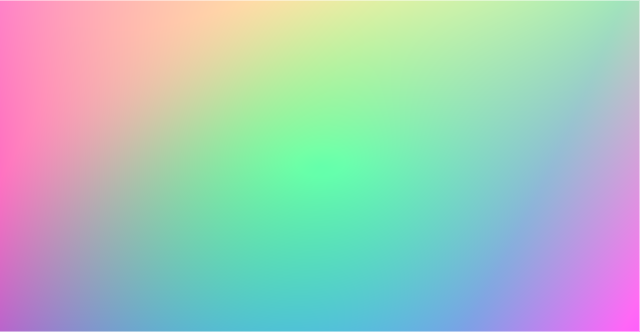
A Shadertoy shader for this background:

```glsl
// Soft pastel mesh gradient: pink and peach through mint to blue, with a magenta corner.

// Parabola through three colours placed at t = 0, 0.5 and 1.
vec3 blend3(vec3 a, vec3 b, vec3 c, float t) {
    return a * (1.0 - t) * (1.0 - 2.0 * t)
         + b * 4.0 * t * (1.0 - t)
         + c * t * (2.0 * t - 1.0);
}

// Horizontal position of the curved fold, by depth below the top edge.
float foldPosition(float depth) {
    return 0.975 - 0.2 * depth - 0.05 * depth * depth;
}

// Ramp that is zero before the origin and linear after it, with a rounded knee.
float softRamp(float d, float knee) {
    return 0.5 * (d + sqrt(d * d + knee * knee));
}

// Colour sheet spanning the left edge (across = 0) to the fold (across = 1).
vec3 colourSheet(float across, float depth) {
    vec3 top = blend3(vec3(1.00, 0.51, 0.785),
                      vec3(0.90, 0.92, 0.63),
                      vec3(0.62, 0.90, 0.73), across);
    vec3 middle = blend3(vec3(0.95, 0.46, 0.745),
                         vec3(0.50, 0.91, 0.63),
                         vec3(0.55, 0.75, 0.81), across);
    vec3 bottom = blend3(vec3(0.725, 0.39, 0.80),
                         vec3(0.33, 0.74, 0.825),
                         vec3(0.48, 0.63, 0.90), across);
    return blend3(top, middle, bottom, depth);
}

// Pointed glow that fades with distance from its centre.
float glow(vec2 p, vec2 centre, float falloff) {
    return exp(-falloff * length(p - centre));
}

// Rounded patch stretched along a unit direction; size is (along, across).
float patchWeight(vec2 p, vec2 centre, vec2 direction, vec2 size) {
    vec2 d = p - centre;
    vec2 q = vec2(dot(d, direction), dot(d, vec2(-direction.y, direction.x))) / size;
    return exp(-dot(q, q));
}

// Coverage of a thin rim along the top, right and bottom edges.
float rimWeight(vec2 uv, float aspect, float width) {
    float inset = min(min(uv.y, 1.0 - uv.y), (1.0 - uv.x) * aspect);
    return 1.0 - smoothstep(0.5 * width, 1.5 * width, inset);
}

void mainImage(out vec4 fragColor, in vec2 fragCoord) {
    vec2 uv = fragCoord / iResolution.xy;
    float aspect = iResolution.x / iResolution.y;
    float depth = 1.0 - uv.y;
    float fold = foldPosition(depth);

    // Main sheet, held constant beyond the fold
    vec3 colour = colourSheet(min(uv.x / fold, 1.0), depth);

    // Diagonal peach band and cool patch on either side of the middle
    vec3 peachShift = vec3(0.13, -0.035, 0.025);
    colour += peachShift * patchWeight(uv, vec2(0.21, 0.73), vec2(0.55, 0.835), vec2(0.42, 0.17));
    vec3 coolShift = vec3(0.05, -0.045, 0.045);
    colour += coolShift * patchWeight(uv, vec2(0.73, 0.68), vec2(0.0, 1.0), vec2(0.35, 0.2));

    // Magenta rise to the right of the fold
    vec3 magentaShift = vec3(2.1, -0.95, 0.3);
    colour += magentaShift * softRamp(uv.x - fold, 0.012);

    // Mint glow in the middle
    vec3 mintShift = vec3(-0.09, 0.11, 0.02);
    colour += mintShift * glow(uv, vec2(0.5), 6.5);

    // Pale rim
    colour = mix(clamp(colour, 0.0, 1.0), vec3(1.0), 0.45 * rimWeight(uv, aspect, 0.0025));

    fragColor = vec4(colour, 1.0);
}
```
